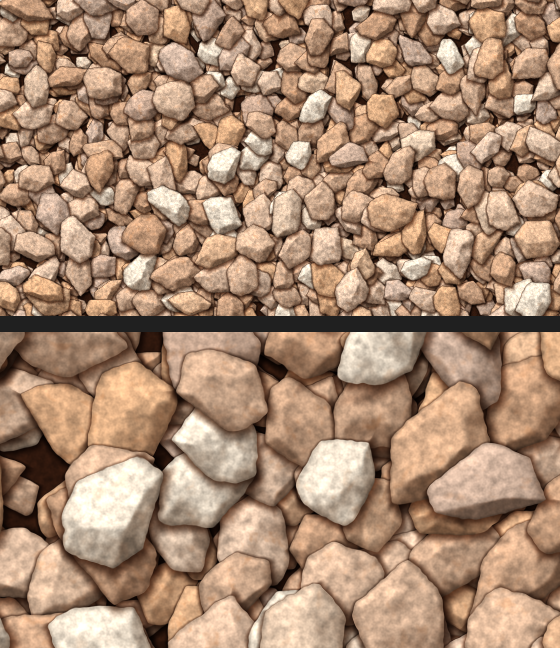
Top: the whole. Bottom: its middle third, enlarged.
Give the GLSL for this texture, as a Shadertoy shader.

```glsl
// Sunlit bed of angular tan, ochre and pale quartz gravel with dark gaps.

vec3 hash3(vec2 p) {
    vec3 q = fract(p.xyx * vec3(0.1031, 0.1030, 0.0973));
    q += dot(q, q.yxz + 33.33);
    return fract((q.xxy + q.yzz) * q.zyx);
}

float cornerSlope(vec2 corner, vec2 offset) {
    return dot(hash3(corner).xy * 2.0 - 1.0, offset);
}

float gradientNoise(vec2 p) {
    vec2 i = floor(p), f = p - i;
    vec2 u = f * f * f * (f * (f * 6.0 - 15.0) + 10.0);
    vec2 e = vec2(1.0, 0.0);
    return mix(mix(cornerSlope(i, f), cornerSlope(i + e, f - e), u.x),
               mix(cornerSlope(i + e.yx, f - e.yx), cornerSlope(i + 1.0, f - 1.0), u.x), u.y);
}

float fbm(vec2 p) {
    float sum = 0.0, amp = 0.6;
    for (int i = 0; i < 3; i++) {
        sum += amp * gradientNoise(p);
        p = mat2(1.6, 1.2, -1.2, 1.6) * p + 7.3;
        amp *= 0.65;
    }
    return sum;
}

// Height (x) and its gradient (yz) of a chipped stone: soft minimum of random facets.
vec3 facetedStone(vec2 q, vec2 id) {
    vec3 rnd = hash3(id + 71.0);
    vec2 tilt = (rnd.xy - 0.5) * 0.8;
    float top = exp(-24.0 * (0.38 + 0.16 * rnd.z + dot(q, tilt)));
    float total = top;
    vec2 slope = top * tilt;
    for (int k = 0; k < 7; k++) {
        vec3 facet = hash3(id + float(k + 1) * vec2(17.0, 31.0));
        float angle = (float(k) + 0.85 * facet.x) * 0.8976;
        vec2 n = vec2(cos(angle), sin(angle)) / (0.8 + 0.34 * facet.y);
        float steep = 0.55 + 1.0 * facet.z;
        float w = exp(-24.0 * steep * (1.0 - dot(q, n)));
        total += w;
        slope -= w * steep * n;
    }
    return vec3(-log(total) / 24.0, slope / total);
}

vec3 stoneColour(vec3 rnd) {
    vec3 c = mix(vec3(0.78, 0.61, 0.48), vec3(0.91, 0.79, 0.69), rnd.x);
    c = mix(c, vec3(0.90, 0.70, 0.52), 0.75 * smoothstep(0.6, 0.9, rnd.y));
    c = mix(c, vec3(0.79, 0.69, 0.63), 0.6 * smoothstep(0.16, 0.06, rnd.y));
    return mix(c, vec3(0.94, 0.88, 0.80), smoothstep(0.88, 0.96, rnd.z));
}

void mainImage(out vec4 fragColor, in vec2 fragCoord) {
    vec2 p = fragCoord / iResolution.y;
    float pixel = 0.8 / iResolution.y;
    vec3 sun = normalize(vec3(-0.35, 0.6, 0.8));

    // Surface roughness shared by all stones
    vec2 bump = vec2(fbm(p * 34.0), fbm(p * 34.0 + 19.0));
    float grain = fbm(p * 95.0 + 40.0);
    vec3 colour = vec3(0.18, 0.09, 0.05) * (1.0 + 0.6 * grain);

    // Layers from small, dense stones below to larger, sparser ones on top
    for (int layer = 0; layer < 5; layer++) {
        float level = float(layer);
        float size = 0.058 + 0.0135 * level;
        float presence = 1.0 - 0.2 * level;
        vec2 grid = p / size + level * 3.37;
        vec2 cell = floor(grid);

        for (int y = -1; y <= 1; y++)
        for (int x = -1; x <= 1; x++) {
            vec2 home = cell + vec2(x, y);
            vec2 id = home + 57.0 * level + 113.0;
            vec3 place = hash3(id);
            vec3 form = hash3(id + 213.0);
            if (place.z > presence) continue;

            // Stone space: rotated, scaled and stretched
            float radius = 0.42 + 0.17 * form.x;
            float stretch = 1.0 + 0.32 * form.y;
            vec2 axes = vec2(1.0 / stretch, stretch);
            float ca = cos(6.2832 * form.z), sa = sin(6.2832 * form.z);
            mat2 turn = mat2(ca, sa, -sa, ca);
            vec2 q = turn * (grid - home - 0.2 - 0.6 * place.xy) / radius * axes;
            if (dot(q, q) > 4.0) continue;

            vec3 stone = facetedStone(q + 0.11 * bump, id);
            vec2 slope = (stone.yz * axes) * turn;
            float steepness = max(length(slope), 0.3);
            float edge = stone.x / steepness;

            // Soft shadow, wider on the side away from the sun
            float lee = 0.5 + 0.5 * dot(slope / steepness, normalize(sun.xy));
            float shadow = smoothstep(-mix(0.05, 0.34, lee), 0.03, edge);
            colour *= mix(vec3(1.0), vec3(0.38, 0.28, 0.22), shadow);

            float cover = smoothstep(-pixel, pixel, edge * radius * size);
            if (cover <= 0.0) continue;

            // Mottled mineral colour with rusty stains
            vec3 tint = hash3(id + 431.0);
            float patches = fbm(q * 2.2 + tint.xy * 50.0);
            vec3 albedo = stoneColour(tint) * (1.0 + 0.2 * patches + 0.4 * grain);
            float rust = smoothstep(0.08, 0.45, patches + 0.3 * bump.x) * (1.0 - 0.6 * tint.z);
            albedo = mix(albedo, vec3(0.76, 0.52, 0.34), 0.5 * rust);

            // Sunlight, sky fill and slightly darkened rims
            vec3 normal = normalize(vec3(-0.8 * slope + 0.9 * bump, 1.0));
            float light = 0.5 + 0.65 * max(dot(normal, sun), 0.0);
            light *= mix(0.8, 1.0, smoothstep(0.0, 0.12, stone.x)) * (0.96 + 0.015 * level);
            vec3 lit = albedo * light * mix(vec3(0.95, 0.87, 0.81), vec3(1.0), smoothstep(0.5, 0.95, light));
            colour = mix(colour, lit, cover);
        }
    }
    fragColor = vec4(clamp(colour, 0.0, 1.0), 1.0);
}
```
